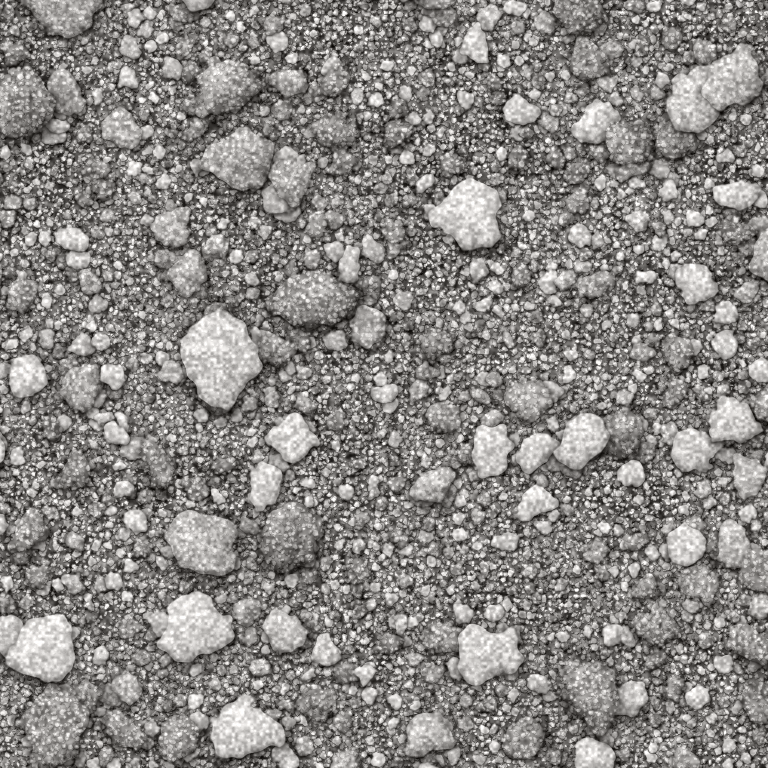
Give the GLSL for this texture, as a WebGL 1 fragment shader.

```glsl
precision highp float;
uniform vec2 u_resolution;

#define LIGHT_DIR vec2(-0.35, 0.94)
#define CLEAN_TONE 0.83
#define DUSTY_TONE 0.60
#define SHADOW_DEPTH 0.72
#define SHADOW_WIDTH 0.15
#define RELIEF 0.15
#define RIM_DARKENING 0.13
#define EDGE_WOBBLE 0.17
#define SPECKLE 0.36
#define WARMTH vec3(0.010, 0.0, -0.010)

const int FACETS = 7;
const float TAU = 6.28318;

float hash(vec2 p) {
  vec3 q = fract(vec3(p.xyx) * 0.1031);
  q += dot(q, q.yzx + 33.33);
  return fract((q.x + q.y) * q.z);
}

float noise(vec2 p) {
  vec2 cell = floor(p), f = fract(p);
  f = f * f * (3.0 - 2.0 * f);
  float low = mix(hash(cell), hash(cell + vec2(1.0, 0.0)), f.x);
  float high = mix(hash(cell + vec2(0.0, 1.0)), hash(cell + 1.0), f.x);
  return mix(low, high, f.y);
}

vec2 wobble(vec2 p) {
  return vec2(noise(p), noise(p + 71.0)) - 0.5;
}

// Rounded polygon: xy is the outward tilt of the nearest facet, z the distance
vec3 stoneShape(vec2 p, vec2 id, float radius) {
  float axis = TAU * hash(id + 11.0);
  float slim = mix(0.58, 0.98, hash(id + 23.0));
  float sharpness = 10.0 / radius;
  float total = 0.0;
  vec2 tilt = vec2(0.0);
  for (int k = 0; k < FACETS; k++) {
    vec2 key = id + float(k) * vec2(31.0, 57.0);
    float turn = TAU * (float(k) + 0.75 * hash(key + 5.0)) / float(FACETS);
    float reach = length(vec2(cos(turn), slim * sin(turn)));
    reach *= radius * mix(0.78, 1.08, hash(key + 41.0));
    vec2 outward = vec2(cos(turn + axis), sin(turn + axis));
    float weight = exp(sharpness * (dot(p, outward) - reach));
    total += weight;
    tilt += outward * weight;
  }
  return vec3(tilt / total, log(total) / sharpness);
}

// Lays one size of stones, with contact shadows, over the tone so far
void scatter(inout float tone, vec2 uv, float cells, float density,
             float grit, float seed) {
  vec2 grid = uv * cells;
  vec2 home = floor(grid);
  float pixel = cells / u_resolution.y;
  vec2 bent = grid + EDGE_WOBBLE * wobble(grid * 3.3 + seed)
                   + 0.45 * EDGE_WOBBLE * wobble(grid * 9.0 + seed);
  for (int j = -1; j <= 1; j++) {
    for (int i = -1; i <= 1; i++) {
      vec2 cell = home + vec2(float(i), float(j));
      vec2 id = cell + seed;
      if (hash(id) > density) continue;
      vec2 centre = cell + 0.15 + 0.7 * vec2(hash(id + 101.0), hash(id + 211.0));
      float radius = mix(0.27, 0.52, hash(id + 307.0));
      vec2 p = bent - centre;
      if (length(p) > 1.9 * radius) continue;

      vec3 shape = stoneShape(p, id, radius);
      float facing = dot(shape.xy, LIGHT_DIR);
      float gap = max(shape.z, 0.0) / (SHADOW_WIDTH * radius);
      tone *= 1.0 - SHADOW_DEPTH * exp(-gap) * (0.65 - 0.35 * facing);

      // Dusty stones are darker and carry more crumbs
      float dusty = smoothstep(0.15, 0.85, hash(id + 401.0));
      float rim = 1.0 - smoothstep(0.0, 0.32, -shape.z / radius);
      float face = mix(CLEAN_TONE, DUSTY_TONE, dusty);
      face += RELIEF * facing * (0.4 + 0.6 * rim) - RIM_DARKENING * rim * rim;
      face += grit * mix(0.16, 0.55, dusty);
      tone = mix(tone, face, 1.0 - smoothstep(-pixel, pixel, shape.z));
    }
  }
}

void main() {
  vec2 uv = gl_FragCoord.xy / u_resolution.y;
  float fine = noise(uv * 250.0) - 0.5;
  float mottle = noise(uv * 45.0) - 0.5;

  // Loose soil and its crumbs
  float tone = 0.42 + 0.25 * (noise(uv * 14.0) - 0.5) + 0.5 * (noise(uv * 150.0) - 0.5);
  scatter(tone, uv, 150.0, 0.95, fine, 17.0);
  scatter(tone, uv + 0.37, 112.0, 0.85, fine, 139.0);
  float grit = tone - 0.52 + 0.3 * mottle;

  // Pebbles, then clods and rocks
  scatter(tone, uv, 74.0, 0.62, grit, 263.0);
  scatter(tone, uv, 44.0, 0.48, grit, 389.0);
  scatter(tone, uv, 26.0, 0.40, grit, 521.0);
  scatter(tone, uv, 15.0, 0.36, grit, 647.0);
  scatter(tone, uv, 8.5, 0.30, grit, 773.0);
  scatter(tone, uv, 5.0, 0.15, grit, 907.0);

  tone += SPECKLE * fine * (0.4 + 0.6 * tone);
  gl_FragColor = vec4(clamp(vec3(tone) + WARMTH, 0.0, 1.0), 1.0);
}
```
